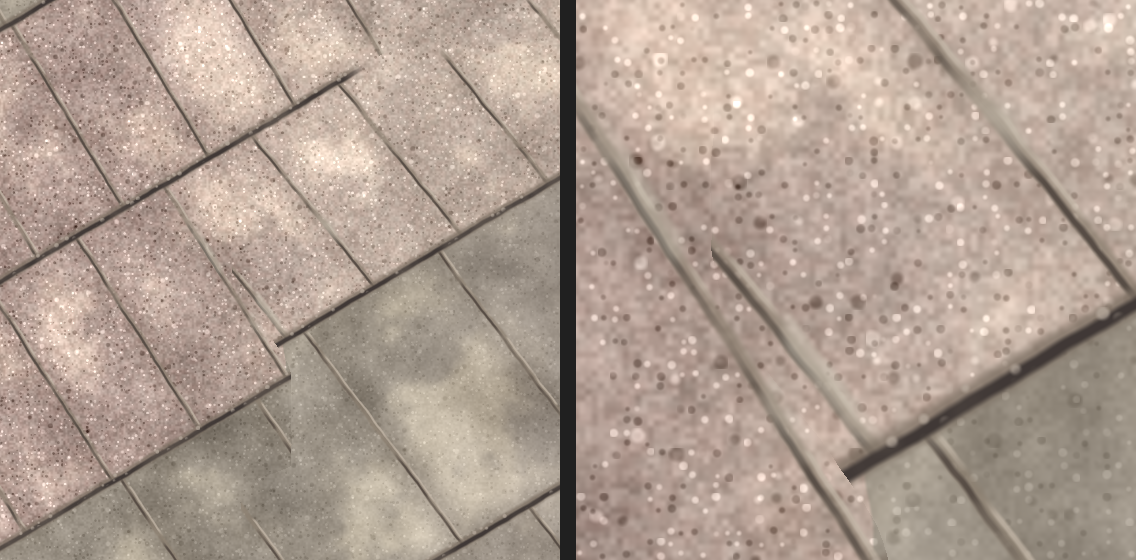
Left: the whole. Right: its middle third, enlarged.
Give the GLSL for this texture, as a three.js fragment shader.

```glsl
varying vec2 vUv;

float hash(vec2 p) {
  vec3 q = fract(p.xyx * 0.1031);
  q += dot(q, q.yzx + 33.33);
  return fract((q.x + q.y) * q.z);
}

float noise(vec2 p) {
  vec2 i = floor(p), f = fract(p);
  f = f * f * (3.0 - 2.0 * f);
  return mix(mix(hash(i), hash(i + vec2(1, 0)), f.x),
             mix(hash(i + vec2(0, 1)), hash(i + vec2(1, 1)), f.x), f.y);
}

float fbm(vec2 p) {
  float sum = 0.0, amp = 0.5;
  for (int i = 0; i < 4; i++) {
    sum += amp * noise(p);
    p = p * 2.03 + 17.3;
    amp *= 0.5;
  }
  return sum / 0.9375;
}

// Soft round grit: x is coverage, y is a random shade
vec2 grit(vec2 p, float density) {
  vec2 cell = floor(p);
  vec2 centre = 0.3 + 0.4 * vec2(hash(cell + 3.1), hash(cell + 8.7));
  float radius = 0.16 + 0.24 * hash(cell + 21.0);
  float cover = 1.0 - smoothstep(radius - 0.15, radius + 0.15, length(p - cell - centre));
  return vec2(cover * step(hash(cell + 45.0), density), hash(cell + 60.0));
}

float band(float d, float inner, float outer) {
  return 1.0 - smoothstep(inner, outer, abs(d));
}

void main() {
  vec2 p = vec2(vUv.x, 1.0 - vUv.y);
  vec2 w = p + 0.005 * (vec2(fbm(p * 22.0), fbm(p * 22.0 + 40.0)) - 0.5);
  float v = w.y + 0.59 * w.x;

  // A slipped seam shifts the courses on its right
  float seam = mix(0.414, 0.52, smoothstep(0.48, 0.68, w.y));
  seam = mix(seam, 0.43, smoothstep(0.83, 0.87, w.y));
  float side = step(seam, w.x);
  float kerb = mix(0.977, 0.905, side);

  // Each course: upper and lower edge, joint start, joint end, pitch
  float row = 0.0;
  vec2 edge = vec2(-0.35, 0.052);
  vec3 joint = vec3(-0.19, 0.013, 0.1535);
  if (v > 1.458) {
    row = 4.0; edge = vec2(1.458, 2.0); joint = vec3(0.944, 1.23, 0.241);
  } else if (v > kerb) {
    row = 3.0; edge = vec2(kerb, 1.458);
    joint = mix(vec3(0.215, 0.445, 0.241), vec3(0.54, 0.827, 0.241), side);
  } else if (v > 0.501) {
    row = 2.0; edge = vec2(0.501, kerb); joint = vec3(-0.0195, 0.2018, 0.1556);
  } else if (v > 0.052) {
    row = 1.0; edge = vec2(0.052, 0.501); joint = vec3(0.02, 0.2214, 0.1535);
  }
  float along = (v - edge.x) / (edge.y - edge.x);
  float j = (w.x - mix(joint.x, joint.y, along)) / joint.z;
  float jointDist = (j - floor(j + 0.5)) * joint.z * 1.16;
  float rowDist = (v - edge.x < edge.y - v ? v - edge.x : v - edge.y) / 1.16;

  // The second course line dies out to the right
  float lost = smoothstep(0.61, 0.66, w.x) * band(v - 0.501, 0.06, 0.09);
  float lostJoint = smoothstep(0.70, 0.73, w.x) * band(v - 0.501, 0.04, 0.075);

  // Slab faces: pink above the step, grey below, with pale worn middles
  float softKerb = mix(0.977, 0.905, smoothstep(seam - 0.02, seam + 0.02, w.x));
  float pink = (1.0 - smoothstep(-0.004, 0.004, v - softKerb)) * smoothstep(0.048, 0.056, v);
  float cloud = fbm(p * 8.0 + 5.0);
  float blotch = fbm(p * 17.0 + 31.0);
  vec3 rosy = mix(vec3(0.72, 0.63, 0.595), vec3(0.76, 0.69, 0.64), smoothstep(0.1, 0.8, p.x));
  vec3 grey = mix(vec3(0.615, 0.58, 0.53), vec3(0.67, 0.63, 0.585), smoothstep(0.6, 1.0, p.x));
  vec3 color = mix(grey, rosy, pink);
  float tone = hash(vec2(floor(j), row + 7.0)) - 0.5;
  color += 0.05 * tone * (1.0 - pink * smoothstep(0.58, 0.66, p.x));
  float middle = smoothstep(0.0, 0.06, min(abs(rowDist), abs(jointDist)));
  color += vec3(0.25, 0.24, 0.22) * (cloud - 0.48) + 0.14 * (blotch - 0.5);
  color += vec3(0.10, 0.095, 0.075) * middle * smoothstep(0.45, 0.7, cloud);
  color -= 0.035 * (1.0 - middle);
  color -= 0.10 * (1.0 - pink) * smoothstep(0.13, 0.0, length(p - vec2(0.89, 0.70)));

  // Sandy grain, coarser on the pink slabs
  float rough = mix(0.45, 1.0, pink) * mix(1.15, 0.75, p.x);
  float grain = noise(p * 270.0) + 0.7 * noise(p * 130.0 + 9.0) - 0.85;
  color += 0.13 * rough * grain;
  color.r += 0.025 * pink * (noise(p * 110.0 + 70.0) - 0.5);
  vec2 pebble = grit(p * 150.0, 0.28);
  color += rough * pebble.x * mix(-0.17, 0.19, smoothstep(0.35, 0.65, pebble.y));
  vec2 fleck = grit(p * 85.0 + 13.0, 0.10);
  color += rough * fleck.x * mix(-0.16, 0.15, step(0.45, fleck.y));

  // Thin joints with a dark groove and a pale lip
  float wear = fbm(p * 13.0 + 80.0);
  float jointShow = 1.0 - lostJoint;
  color = mix(color, vec3(0.55, 0.50, 0.44), 0.7 * jointShow * band(jointDist, 0.002, 0.007));
  color = mix(color, vec3(0.34, 0.30, 0.27),
    jointShow * smoothstep(0.28, 0.62, wear) * band(jointDist + 0.002, 0.0005, 0.0035));
  color = mix(color, vec3(0.80, 0.75, 0.69),
    0.65 * jointShow * smoothstep(0.35, 0.65, noise(p * 34.0)) * band(jointDist - 0.004, 0.0005, 0.003));

  // Chalky mortar along the broken middle joints
  float chalk = smoothstep(0.24, 0.06, length(p - vec2(0.52, 0.43)));
  chalk *= smoothstep(0.38, 0.6, noise(p * 19.0 + 4.0)) * band(jointDist - 0.003, 0.004, 0.010);
  color = mix(color, vec3(0.80, 0.77, 0.71), 0.75 * chalk);

  // Wide course lines: dusty margin, dark crack, loose stones
  float rowShow = 1.0 - lost;
  color = mix(color, vec3(0.49, 0.44, 0.39), 0.75 * rowShow * band(rowDist, 0.004, 0.012));
  float crack = band(rowDist - 0.002, 0.0015, 0.006) * mix(0.65, 1.0, smoothstep(0.3, 0.6, wear));
  color = mix(color, vec3(0.25, 0.22, 0.21), rowShow * crack);
  vec2 stone = grit(p * 95.0 + 50.0, 0.3);
  color = mix(color, vec3(0.74, 0.69, 0.64), 0.65 * rowShow * stone.x * band(rowDist + 0.004, 0.002, 0.009));

  gl_FragColor = vec4(clamp(color, 0.0, 1.0), 1.0);
}
```
